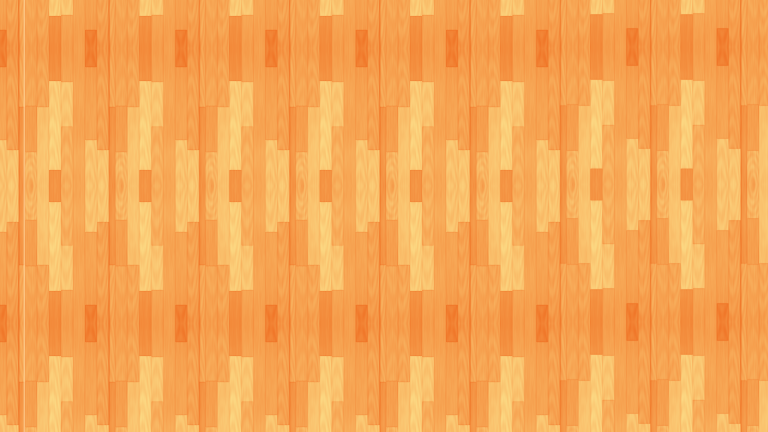
Give the GLSL for this texture, as a Shadertoy shader.

```glsl
#define CANVAS_UNITS 432.0
#define TILE_SIZE vec2(90.25, 275.0)
#define TILE_ORIGIN vec2(19.0, 246.0)
#define STRIP_WIDTH 12.0
#define SEAM_WIDTH 0.55
#define SEAM_DEPTH 0.20
#define GRAIN_DEPTH 0.24
#define FIGURE_DEPTH 0.08
#define SCRATCH_X 24.3
#define SAMPLES 3

const vec3 DARK_WOOD = vec3(0.95, 0.525, 0.215);
const vec3 PALE_WOOD = vec3(0.985, 0.82, 0.485);
const vec3 SCRATCH_COLOR = vec3(1.0, 0.85, 0.62);

// Per strip: distances of the two joints from the mirror axis
const vec2 JOINTS[8] = vec2[8](
    vec2(79.0, 200.0), vec2(34.0, 80.0), vec2(79.0, 200.0), vec2(16.0, 105.0),
    vec2(59.5, 104.0), vec2(200.0, 210.0), vec2(46.0, 119.0), vec2(36.0, 200.0));

// Per strip: tones of the planks from the axis outward, 0 dark to 1 pale
const vec3 TONES[8] = vec3[8](
    vec3(0.22, 0.46, 0.46), vec3(0.60, 0.36, 0.48), vec3(0.80, 0.46, 0.46),
    vec3(0.22, 0.92, 0.22), vec3(0.55, 0.86, 0.46), vec3(0.45, 0.40, 0.40),
    vec3(0.80, 0.40, 0.02), vec3(0.80, 0.36, 0.36));

float hash(vec2 p) {
    vec3 q = fract(p.xyx * vec3(0.1031, 0.1030, 0.0973));
    q += dot(q, q.yzx + 33.33);
    return fract((q.x + q.y) * q.z);
}

float noise(vec2 p) {
    vec2 cell = floor(p), f = fract(p);
    f = f * f * (3.0 - 2.0 * f);
    return mix(mix(hash(cell), hash(cell + vec2(1, 0)), f.x),
               mix(hash(cell + vec2(0, 1)), hash(cell + vec2(1, 1)), f.x), f.y);
}

// Fine fibres plus arched growth rings; x is measured from the strip centre
float grain(vec2 p, float seed) {
    vec2 shift = vec2(seed * 71.0, seed * 37.0);
    float fibres = noise(p * vec2(1.3, 0.05) + shift) * 0.6
                 + noise(p * vec2(2.2, 0.16) + shift + 19.0) * 0.4 - 0.5;
    float x = p.x + (seed - 0.5) * 5.0;
    float bend = 3.0 * noise(p * vec2(0.15, 0.04) + shift);
    float rings = sin(x * x * 0.18 + p.y * 0.3 + bend);
    return fibres * GRAIN_DEPTH + rings * FIGURE_DEPTH * smoothstep(0.25, 0.7, seed);
}

vec3 woodColor(vec2 p) {
    // Repeat across; fold up and down so each tile mirrors itself
    vec2 q = p - TILE_ORIGIN;
    float x = mod(q.x, TILE_SIZE.x);
    float tileIndex = floor(q.x / TILE_SIZE.x);
    q.y -= 1.5 * step(5.5, tileIndex);
    float axisDist = abs(mod(q.y + 0.5 * TILE_SIZE.y, TILE_SIZE.y) - 0.5 * TILE_SIZE.y);

    // The first strip of a tile is cut to half width
    float stripPos = (x + 0.5 * STRIP_WIDTH) / STRIP_WIDTH;
    int strip = min(int(stripPos), 7);
    float across = (stripPos - float(strip) - 0.5) * STRIP_WIDTH;

    // Select the plank along the strip
    vec2 joint = JOINTS[strip];
    int plank = int(step(joint.x, axisDist) + step(joint.y, axisDist));
    float tone = TONES[strip][plank];
    float seed = hash(vec2(float(strip) * 7.0 + 3.0, float(plank) * 13.0 + 5.0));
    tone += grain(vec2(across, axisDist), seed);
    tone += 0.10 * (noise(vec2(float(strip) * 9.0, axisDist * 0.035)) - 0.5);
    tone -= 0.12 * smoothstep(95.0, 138.0, axisDist);

    // Knot on the mirror axis
    if (strip == 1 && plank == 0) {
        float r = length(vec2(across, axisDist * 0.3));
        tone += 0.07 * sin(r * 2.6) - 0.35 * exp(-r * r * 0.5);
    }

    // Dark seams between strips, planks and tiles
    float edge = 0.5 * STRIP_WIDTH - abs(across);
    float tileEdge = min(x, TILE_SIZE.x - x);
    float jointDist = min(abs(axisDist - joint.x), abs(axisDist - joint.y));
    float seam = 1.0 - smoothstep(0.0, SEAM_WIDTH * 2.0, min(edge, jointDist));
    float tileSeam = 1.0 - smoothstep(0.3, SEAM_WIDTH * 2.5, tileEdge);
    tone -= SEAM_DEPTH * seam + 1.6 * SEAM_DEPTH * tileSeam;

    tone = clamp(tone, -0.2, 1.08);
    vec3 color = mix(DARK_WOOD, PALE_WOOD, tone);
    color.r += 0.008 * tone * (1.0 - tone);

    // One pale scratch over the full height
    float scratch = 1.0 - smoothstep(0.3, 1.1, abs(p.x - SCRATCH_X));
    return mix(color, SCRATCH_COLOR, 0.7 * scratch);
}

void mainImage(out vec4 fragColor, in vec2 fragCoord) {
    float unitsPerPixel = CANVAS_UNITS / iResolution.y;
    vec3 sum = vec3(0.0);
    for (int j = 0; j < SAMPLES; j++)
        for (int i = 0; i < SAMPLES; i++) {
            vec2 offset = (vec2(i, j) + 0.5) / float(SAMPLES) - 0.5;
            sum += woodColor((fragCoord + offset) * unitsPerPixel);
        }
    fragColor = vec4(sum / float(SAMPLES * SAMPLES), 1.0);
}
```
